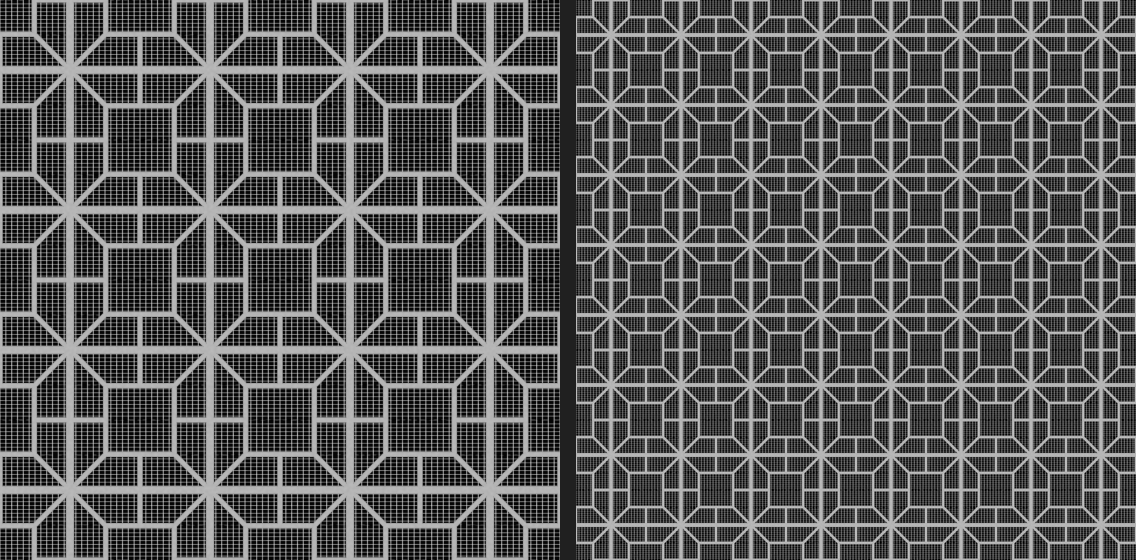
Left: one tile. Right: repeated 2 by 2.
Reproduce this pattern procedurally as a three.js fragment shader.

```glsl
// Four by four grey lattice of square frames, spokes and diagonals, set over a fine
// wire mesh on black. One folded cell gives the bars as a union of distances;
// the mesh is box-filtered wires, faded and roughened by wrapping gradient noise.

varying vec2 vUv;

const float REPEATS = 4.0;             // cells across and down

// Lattice sizes, in cells
const float MAIN_HALF = 0.030;         // half width of the long straight bars
const float BAR_HALF = 0.020;          // half width of square frames and spokes
const float DIAGONAL_HALF = 0.019;
const float SQUARE_RADIUS = 0.245;     // cell centre to middle of the square frame
const float RIM = 0.006;               // darker border of each bar

// Mesh sizes, in cells
const vec2 WIRES = vec2(24.0, 36.0);   // upright and level wires per cell
const vec2 WIRE_WIDTH = vec2(0.0088, 0.0076);
const vec2 WIRE_LEVEL = vec2(0.56, 0.40);
const float WORN_STEP = 9.0;           // every ninth level wire is worn

// Surface
const vec3 BACK_COLOR = vec3(0.02);
const vec3 WIRE_COLOR = vec3(0.95);
const vec3 BAR_COLOR = vec3(0.71);
const vec3 RIM_COLOR = vec3(0.61);
const float GRAIN_CELLS = 160.0;
const float GRAIN_AMOUNT = 0.03;
const float WEAR_CELLS = 96.0;
const float WEAR_AMOUNT = 0.35;

vec2 gradientAt(vec2 lattice, float period) {
  lattice = mod(lattice, period);
  float angle = 6.2832 * fract(sin(dot(lattice, vec2(127.1, 311.7))) * 43758.5);
  return vec2(cos(angle), sin(angle));
}

// Gradient noise that wraps after a whole number of lattice cells
float gradientNoise(vec2 p, float period) {
  vec2 i = floor(p);
  vec2 f = p - i;
  vec2 u = f * f * f * (f * (f * 6.0 - 15.0) + 10.0);
  vec2 e = vec2(1.0, 0.0);
  float low = mix(dot(gradientAt(i, period), f),
                  dot(gradientAt(i + e.xy, period), f - e.xy), u.x);
  float high = mix(dot(gradientAt(i + e.yx, period), f - e.yx),
                   dot(gradientAt(i + e.xx, period), f - e.xx), u.x);
  return mix(low, high, u.y);
}

// Signed distance to the lattice, in cells; the cell is folded onto one octant
float latticeDistance(vec2 cell) {
  vec2 q = abs(cell);
  float far = max(q.x, q.y);
  float near = min(q.x, q.y);
  float mainBar = 0.5 - far - MAIN_HALF;
  float square = abs(far - SQUARE_RADIUS) - BAR_HALF;
  float spoke = near - BAR_HALF;
  float diagonal = (far - near) * 0.7071 - DIAGONAL_HALF;
  float outer = max(min(spoke, diagonal), SQUARE_RADIUS - far);
  return min(min(mainBar, square), outer);
}

// Share of a pixel covered by the nearest wire in each direction
vec2 wireCoverage(vec2 position, float pixel) {
  vec2 offset = (fract(position * WIRES + 0.5) - 0.5) / WIRES;
  vec2 right = min(offset + 0.5 * pixel, 0.5 * WIRE_WIDTH);
  vec2 left = max(offset - 0.5 * pixel, -0.5 * WIRE_WIDTH);
  return clamp((right - left) / pixel, 0.0, 1.0);
}

float meshBrightness(vec2 position, float pixel) {
  vec2 wires = wireCoverage(position, pixel) * WIRE_LEVEL;
  float wear = gradientNoise(vUv * WEAR_CELLS, WEAR_CELLS);
  wires *= 1.0 + WEAR_AMOUNT * vec2(wear, -wear);

  // Worn level wires break into dashes
  float row = floor(position.y * WIRES.y + 0.5);
  float worn = 1.0 - step(0.5, mod(row, WORN_STEP));
  wires.y *= mix(1.0, smoothstep(-0.2, 0.3, wear), worn);
  return 1.0 - (1.0 - wires.x) * (1.0 - wires.y);
}

void main() {
  vec2 position = vUv * REPEATS;
  vec2 cell = fract(position + 0.5) - 0.5;
  float pixel = max(fwidth(vUv.x) * REPEATS, 0.00001);

  // Mesh on black
  vec3 color = mix(BACK_COLOR, WIRE_COLOR, meshBrightness(position, pixel));

  // Grainy bars with a darker rim
  float d = latticeDistance(cell);
  float grain = gradientNoise(vUv * GRAIN_CELLS, GRAIN_CELLS);
  float rim = smoothstep(-RIM - 0.5 * pixel, -RIM + 0.5 * pixel, d);
  vec3 bar = mix(BAR_COLOR, RIM_COLOR, rim) + GRAIN_AMOUNT * grain;
  color = mix(color, bar, clamp(0.5 - d / pixel, 0.0, 1.0));

  gl_FragColor = vec4(color, 1.0);
}
```
